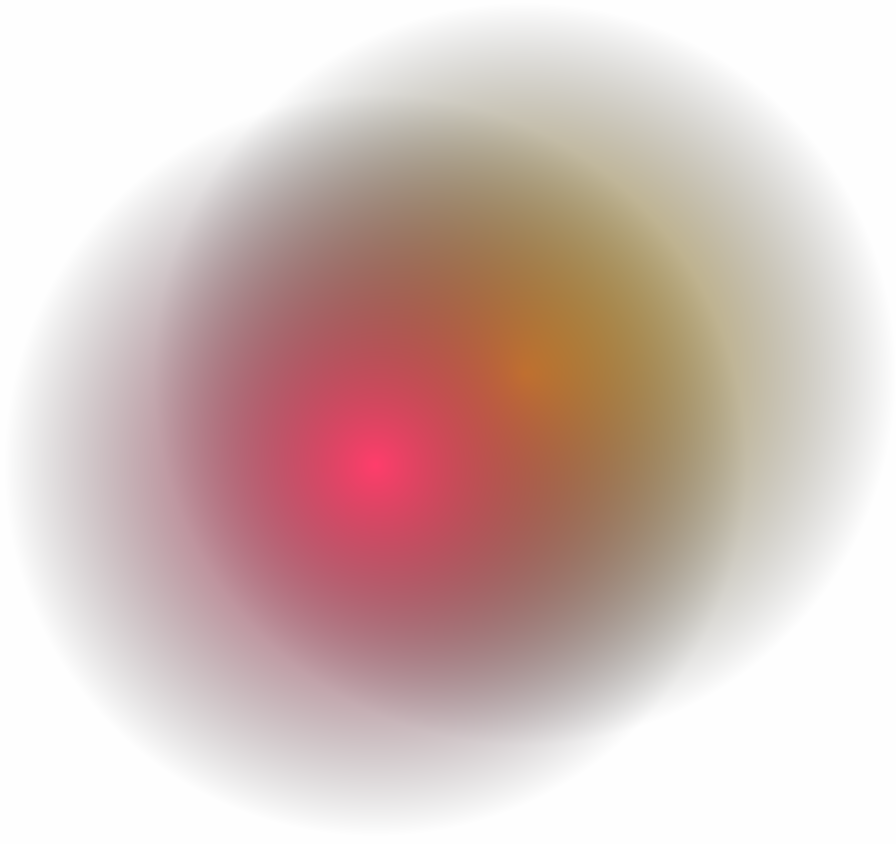
Reproduce this background procedurally as a Shadertoy shader.

```glsl
// Two soft overlapping glows, amber beneath rose, fading through grey to white.

const vec3 PAPER = vec3(0.996);
const vec3 AMBER = vec3(1.0, 0.78, 0.15);
const vec3 ROSE = vec3(1.0, 0.24, 0.42);
const float GLOW_RADIUS = 0.44;

// Radial fade from an opaque tint to transparent black, laid over a base.
vec3 addGlow(vec3 base, vec2 p, vec2 center, float radius, vec3 tint) {
    float alpha = clamp(1.0 - distance(p, center) / radius, 0.0, 1.0);
    return mix(base, tint * alpha, alpha);
}

void mainImage(out vec4 fragColor, in vec2 fragCoord) {
    // Centered coordinates, one unit per canvas height
    vec2 p = (fragCoord - 0.5 * iResolution.xy) / iResolution.y;

    // Layers from back to front
    vec3 color = addGlow(PAPER, p, vec2(0.091, 0.057), GLOW_RADIUS, AMBER);
    color = addGlow(color, p, vec2(-0.086, -0.051), GLOW_RADIUS, ROSE);

    fragColor = vec4(color, 1.0);
}
```
